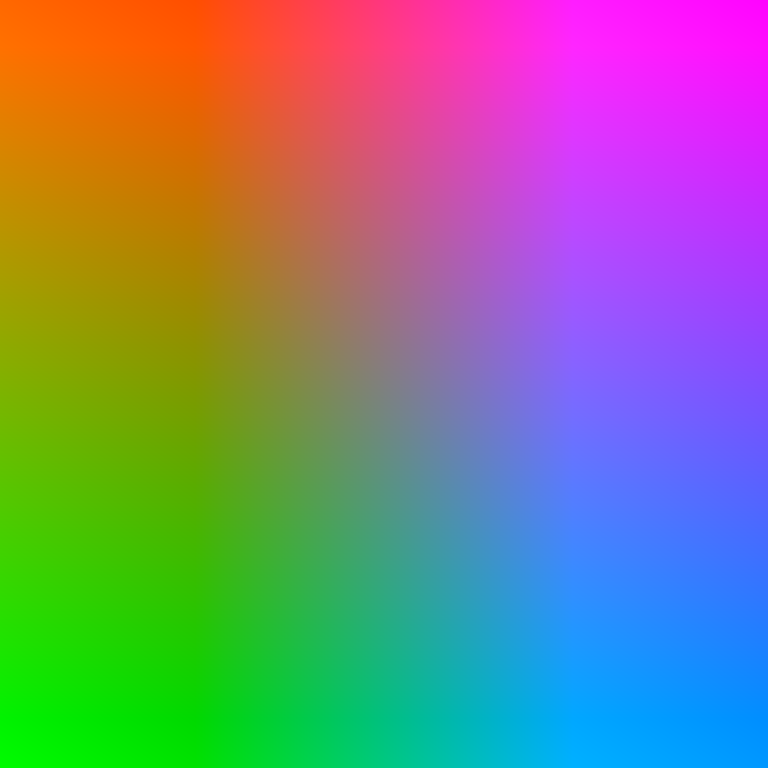
This background is drawn by a Shadertoy shader. Its source:

```glsl
// Chroma plane of the YUV colour space at a constant mid luma.
// U (blue difference) runs left to right and V (red difference) bottom to top;
// each point is converted to RGB and clipped to the displayable range.

const float LUMA = 0.5;

// Analogue YUV to RGB, with chroma centred on zero
vec3 yuvToRgb(float luma, vec2 chroma) {
    float red   = luma + 1.13983 * chroma.y;
    float green = luma - dot(chroma, vec2(0.39465, 0.58060));
    float blue  = luma + 2.03211 * chroma.x;
    return vec3(red, green, blue);
}

// Maps canvas coordinates 0..1 to chroma -0.5..0.5
vec2 chromaAt(vec2 uv) {
    return uv - 0.5;
}

void mainImage(out vec4 fragColor, in vec2 fragCoord) {
    vec2 uv = fragCoord / iResolution.xy;
    vec3 color = yuvToRgb(LUMA, chromaAt(uv));

    // Clipping creates the soft creases where a channel saturates
    fragColor = vec4(clamp(color, 0.0, 1.0), 1.0);
}
```
